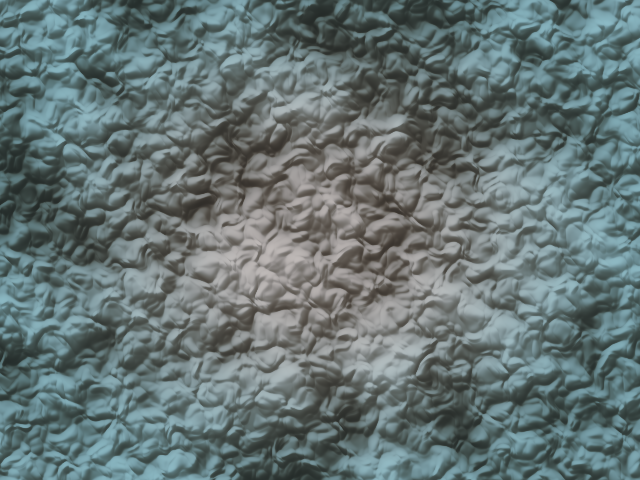
Reproduce this texture procedurally as a Shadertoy shader.

```glsl
// Rough, lumpy plaster lit from above, warm grey in the middle and teal at the rim.

#define LUMP_SCALE 23.0
#define CRUMB_SCALE 46.0
#define WARP 0.026
#define SOFTNESS 0.006
#define MEAN_HEIGHT 0.085
#define MID_TONE 0.492
#define SLOPE_GAIN 0.19
#define HEIGHT_GAIN 4.3
#define LIGHT_DIR vec2(-0.36, 0.93)
#define WARM_TINT vec3(1.03, 1.0, 0.97)
#define TEAL_TINT vec3(0.76, 1.01, 1.05)

const mat2 TURN = mat2(0.8, 0.6, -0.6, 0.8);

vec3 hash3(vec2 cell) {
    vec3 q = fract(cell.xyx * vec3(0.1031, 0.1030, 0.0973));
    q += dot(q, q.yxz + 33.33);
    return fract((q.xxy + q.yzz) * q.zyx);
}

// Smooth value noise in 0..1
float noise(vec2 p) {
    vec2 i = floor(p), f = fract(p);
    f = f * f * f * (f * (f * 6.0 - 15.0) + 10.0);
    float low = mix(hash3(i).x, hash3(i + vec2(1, 0)).x, f.x);
    float high = mix(hash3(i + vec2(0, 1)).x, hash3(i + vec2(1, 1)).x, f.x);
    return mix(low, high, f.y);
}

// Softly merged, stretched domes, one per jittered cell
float lumps(vec2 p) {
    vec2 base = floor(p);
    float sum = 1.0;
    for (int y = -1; y <= 1; y++)
    for (int x = -1; x <= 1; x++) {
        vec2 cell = base + vec2(x, y);
        vec3 rnd = hash3(cell);
        vec3 shape = hash3(cell + 71.0);
        vec2 d = p - cell - rnd.xy;
        float angle = 6.2832 * shape.x;
        d = mat2(cos(angle), -sin(angle), sin(angle), cos(angle)) * d;
        d.y *= 1.0 + 0.6 * shape.y;
        float radius = mix(0.3, 0.7, rnd.z);
        sum += exp(13.0 * (0.5 * shape.z + radius - dot(d, d) / radius));
    }
    return log(sum) / 13.0;
}

// Surface height: broad swells, pebbles, crumbs, pits and fine grit
float relief(vec2 p) {
    vec2 q = TURN * p;
    vec2 bend = vec2(noise(q * 30.0), noise(q * 30.0 + 57.0)) - 0.5;
    vec2 w = p + WARP * bend;
    vec2 v = q + WARP * bend;
    float h = 0.08 * noise(q * 6.0 + 3.0) + 0.045 * noise(v * 14.0 + 19.0);
    h += 0.7 * lumps(w * LUMP_SCALE) / LUMP_SCALE;
    h += 0.5 * lumps(v * CRUMB_SCALE + 31.0) / CRUMB_SCALE;
    h -= 0.016 * smoothstep(0.62, 0.95, noise(v * 19.0 + 83.0));
    return h + 0.005 * noise(TURN * v * 75.0);
}

void mainImage(out vec4 fragColor, in vec2 fragCoord) {
    vec2 uv = fragCoord / iResolution.xy;
    vec2 p = fragCoord / iResolution.y + 5.0;

    // Shade by the slope toward the light and by depth
    float h = relief(p);
    float slope = (h - relief(p + SOFTNESS * LIGHT_DIR)) / SOFTNESS;
    float tone = MID_TONE + SLOPE_GAIN * tanh(slope);
    tone += HEIGHT_GAIN * (h - MEAN_HEIGHT);
    tone += 0.14 * (noise(p * 3.0) - 0.5);

    // Dim the upper left a little and compress the extremes
    tone -= 0.07 * smoothstep(0.4, 1.0, length(uv - vec2(0.7, 0.2)));
    tone = 0.45 + 0.31 * tanh((tone - 0.45) / 0.31);

    // Warm centre, teal rim, browner shadows
    float rim = smoothstep(0.08, 0.54, length((uv - 0.5) * vec2(1.0, 0.9)));
    vec3 tint = mix(WARM_TINT, TEAL_TINT, rim);
    tint.r *= mix(1.08, 1.0, smoothstep(0.2, 0.5, tone));
    tint.b *= mix(0.92, 1.02, smoothstep(0.2, 0.6, tone));
    fragColor = vec4(clamp(tone * tint, 0.0, 1.0), 1.0);
}
```
